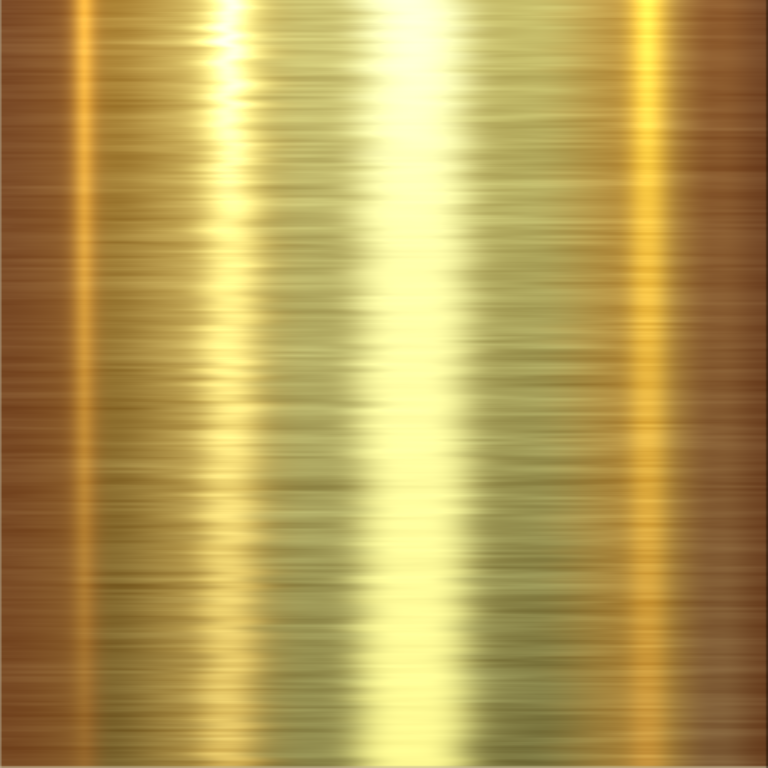
Write a WebGL 2 fragment shader that draws this texture.

```glsl
#version 300 es
precision highp float;
// Brushed gold sheet: a horizontal ramp of metal tones, fading downward,
// lit by four soft vertical reflections. Stretched value noise makes the
// brushing, both as fine tonal streaks and as ragged reflection edges.
uniform vec2 u_resolution;
out vec4 fragColor;

float hash(vec2 p) {
    return fract(sin(dot(p, vec2(127.1, 311.7))) * 43758.5453);
}

float noise(vec2 p) {
    vec2 i = floor(p), f = fract(p);
    f = f * f * (3.0 - 2.0 * f);
    return mix(mix(hash(i), hash(i + vec2(1, 0)), f.x),
               mix(hash(i + vec2(0, 1)), hash(i + vec2(1, 1)), f.x), f.y);
}

// Long horizontal scratches in three sizes, roughly -0.5 to 0.5
float brushing(vec2 p) {
    float sum = 0.0, weight = 0.3;
    vec2 scale = vec2(3.0, 60.0);
    for (int i = 0; i < 3; i++) {
        float row = floor(p.y * scale.y);
        sum += weight * (noise(p * scale + vec2(17.3 * float(i), 5.0)) - 0.5);
        // short scratches start at a random place in every row
        sum += 0.25 * weight * (noise(vec2(p.x * scale.x * 2.0 + 40.0 * hash(vec2(row, i)), row)) - 0.5);
        scale *= vec2(1.7, 2.1);
        weight += 0.05;
    }
    return sum;
}

// Crossfades into the next metal tone between two x positions
vec3 ramp(vec3 color, vec2 p, float x0, float x1, vec3 bottom, vec3 top) {
    return mix(color, mix(bottom, top, p.y), smoothstep(x0, x1, p.x));
}

// Vertical reflection; a higher power gives a flatter core
float band(float x, float center, float width, float power) {
    return exp(-pow(abs(x - center) / width, power));
}

vec3 metal(vec2 p) {
    // Base tones from left to right
    vec3 c = mix(vec3(0.47, 0.29, 0.14), vec3(0.49, 0.30, 0.16), p.y);
    c = ramp(c, p, 0.00, 0.10, vec3(0.52, 0.35, 0.16), vec3(0.56, 0.36, 0.17));
    c = ramp(c, p, 0.09, 0.15, vec3(0.47, 0.38, 0.17), vec3(0.69, 0.53, 0.22));
    c = ramp(c, p, 0.14, 0.24, vec3(0.62, 0.51, 0.24), vec3(0.80, 0.68, 0.34));
    c = ramp(c, p, 0.28, 0.41, vec3(0.56, 0.54, 0.30), vec3(0.81, 0.77, 0.45));
    c = ramp(c, p, 0.52, 0.70, vec3(0.47, 0.45, 0.24), vec3(0.79, 0.75, 0.42));
    c = ramp(c, p, 0.69, 0.82, vec3(0.64, 0.50, 0.22), vec3(0.75, 0.59, 0.26));
    c = ramp(c, p, 0.85, 0.93, vec3(0.50, 0.37, 0.22), vec3(0.55, 0.35, 0.17));
    c = ramp(c, p, 0.94, 1.00, vec3(0.43, 0.27, 0.14), vec3(0.46, 0.28, 0.15));

    // Reflections: thin amber, pale gold, wide cream, deep yellow
    c = mix(c, mix(vec3(0.58, 0.40, 0.17), vec3(1.02, 0.76, 0.28), p.y),
            band(p.x, 0.110, 0.016, 1.7));
    c = mix(c, mix(vec3(0.87, 0.74, 0.37), vec3(1.14, 1.10, 0.66), p.y),
            band(p.x, 0.298, 0.042, 2.2));
    c = mix(c, mix(vec3(1.00, 0.98, 0.57), vec3(1.04, 1.04, 0.74), p.y),
            band(p.x, 0.538, 0.076, 3.4));
    c = mix(c, mix(vec3(0.77, 0.57, 0.23), vec3(1.06, 0.86, 0.28), p.y),
            band(p.x, 0.843, 0.025, 2.2));

    // Hot spots near the upper edge
    float high = smoothstep(0.65, 1.0, p.y);
    c += high * vec3(0.05, 0.08, 0.24) * band(p.x, 0.298, 0.018, 2.0);
    c += high * vec3(0.0, 0.02, 0.12) * band(p.x, 0.538, 0.05, 2.0);
    c += high * vec3(0.04, 0.10, 0.06) * band(p.x, 0.843, 0.012, 2.0);
    return c;
}

void main() {
    vec2 p = gl_FragCoord.xy / u_resolution;
    float streak = brushing(p);

    // Scratches shift the reflections sideways, then tint the surface
    float shift = 0.02 * (noise(vec2(p.x * 4.0, p.y * 110.0) + 31.0) - 0.5);
    shift *= smoothstep(0.14, 0.24, p.x) * (1.0 - smoothstep(0.68, 0.80, p.x));
    vec3 color = metal(vec2(p.x + shift, p.y));
    float core = band(p.x, 0.538, 0.07, 4.0);
    float edges = smoothstep(0.08, 0.2, p.x) * (1.0 - smoothstep(0.82, 0.95, p.x));
    color += streak * vec3(0.20, 0.23, 0.19) * mix(0.55, 1.0, edges) * (1.0 - 0.6 * core);

    // Thin bevel: pale on the left and bottom, dark on the right
    color = mix(color, vec3(0.68, 0.62, 0.52), 0.6 * (1.0 - smoothstep(0.001, 0.003, p.x)));
    color = mix(color, vec3(0.78, 0.74, 0.62), 0.6 * (1.0 - smoothstep(0.001, 0.004, p.y)));
    color *= 1.0 - 0.4 * smoothstep(0.996, 0.999, p.x);
    fragColor = vec4(clamp(color, 0.0, 1.0), 1.0);
}
```
